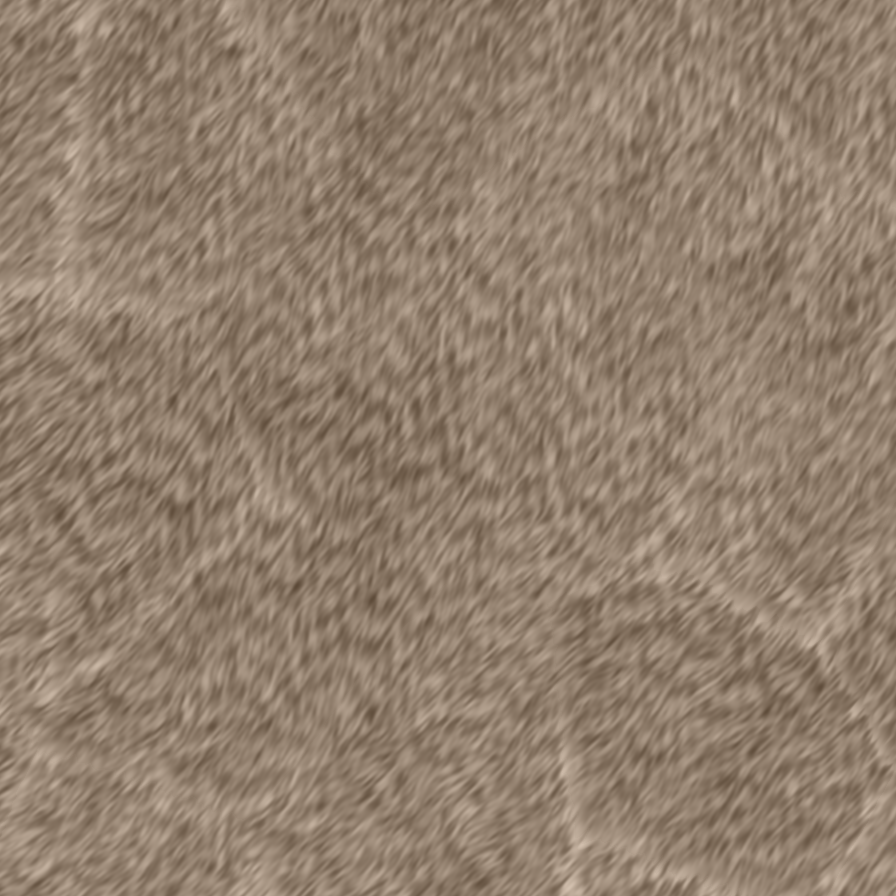
Give the GLSL for this texture, as a WebGL 1 fragment shader.

```glsl
precision highp float;
// Short brushed fur in warm taupe, crossed by pale, fuzzy seams.
// Strands are noise smeared along a wandering direction; seams are
// the borders of large Voronoi cells, frayed by the strands.
uniform vec2 u_resolution;

float hash(vec2 p) {
  return fract(sin(dot(p, vec2(127.1, 311.7))) * 43758.5453);
}

vec2 hash2(vec2 p) {
  return vec2(hash(p), hash(p + 57.3));
}

float noise(vec2 p) {
  vec2 i = floor(p), f = fract(p);
  f = f * f * (3.0 - 2.0 * f);
  return mix(mix(hash(i), hash(i + vec2(1.0, 0.0)), f.x),
             mix(hash(i + vec2(0.0, 1.0)), hash(i + vec2(1.0, 1.0)), f.x), f.y);
}

// Distance to the nearest cell border, and a random value for the cell.
vec2 patches(vec2 p) {
  vec2 cell = floor(p), f = fract(p);
  vec2 nearest = vec2(0.0), nearestId = vec2(0.0);
  float best = 9.0;
  for (int y = -1; y <= 1; y++) {
    for (int x = -1; x <= 1; x++) {
      vec2 g = vec2(float(x), float(y));
      vec2 r = g + hash2(cell + g) - f;
      if (dot(r, r) < best) {
        best = dot(r, r);
        nearest = r;
        nearestId = g;
      }
    }
  }
  float border = 9.0;
  for (int y = -2; y <= 2; y++) {
    for (int x = -2; x <= 2; x++) {
      vec2 g = nearestId + vec2(float(x), float(y));
      vec2 r = g + hash2(cell + g) - f;
      vec2 gap = r - nearest;
      if (dot(gap, gap) > 0.0001) {
        border = min(border, dot(0.5 * (r + nearest), normalize(gap)));
      }
    }
  }
  return vec2(border, hash(cell + nearestId + 9.1));
}

// Fine noise averaged along the lie of the fur.
float strands(vec2 p, vec2 lie) {
  float sum = 0.0, total = 0.0;
  for (int i = -6; i <= 6; i++) {
    float t = float(i);
    float weight = 7.0 - abs(t);
    sum += weight * noise((p + lie * t * 0.0018) * 225.0);
    total += weight;
  }
  return sum / total - 0.5;
}

void main() {
  vec2 p = gl_FragCoord.xy / u_resolution.y;

  // Fur leans to the upper right, with tufts turning a little.
  float angle = 0.98 + 0.55 * (noise(p * 3.5 + 4.0) - 0.5)
                     + 0.45 * (noise(p * 24.0) - 0.5);
  vec2 lie = vec2(cos(angle), sin(angle));
  float fur = strands(p, lie);

  // Seams run nearly straight, vary in strength, and fray along the strands.
  vec2 q = p + lie * fur * 0.035;
  q += 0.014 * (vec2(noise(q * 9.0), noise(q * 9.0 + 31.0)) - 0.5);
  vec2 patch = patches(q * vec2(3.5, 2.6) + 2.0);
  float width = mix(0.006, 0.018, noise(p * 5.0 + 17.0));
  float d = patch.x / 3.0 / width;
  float strength = smoothstep(0.1, 0.65, noise(p * 4.0 + 40.0));
  float seam = exp(-d * d) * strength;

  // Broad, medium and small mottling of the pile.
  float mottle = 0.05 * (noise(p * 6.0 + 11.0) - 0.5)
               + 0.045 * (noise(p * vec2(17.0, 13.0) + 23.0) - 0.5)
               + 0.07 * (noise(q * 44.0 + 5.0) - 0.5);

  float tone = 0.43 * fur + mottle + 0.085 * seam + 0.02 * (patch.y - 0.5);
  vec3 taupe = vec3(0.567, 0.495, 0.425);
  gl_FragColor = vec4(taupe + tone, 1.0);
}
```
